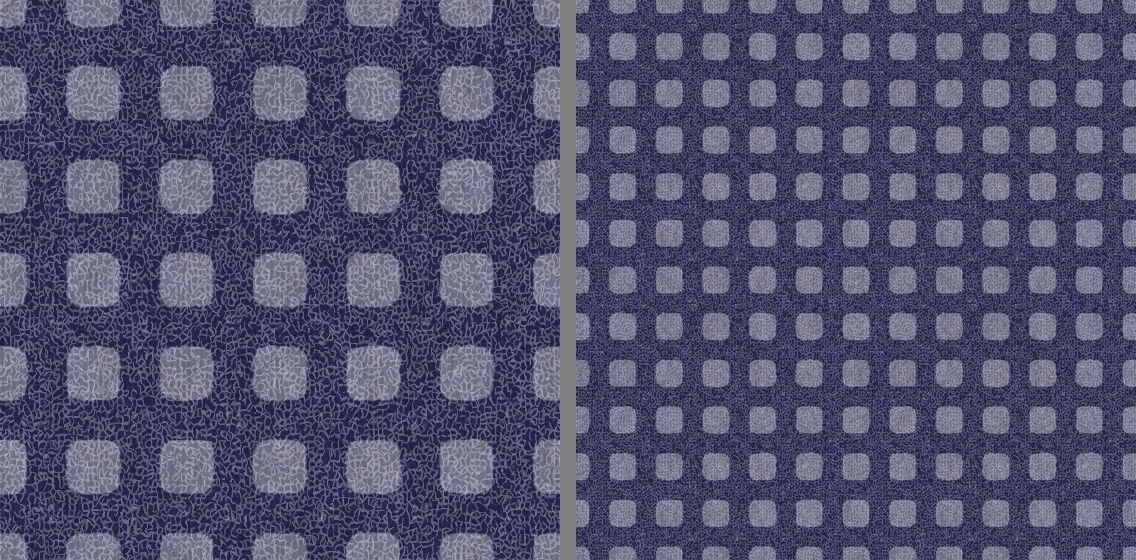
Left, the tile; right, the same tile 2 across and 2 down.
This pattern is drawn by a Shadertoy shader. Its source:

```glsl
// Woven navy cloth with a 6 x 6 grid of pale rounded squares and faint petal marks between.
// Squares are superellipses; the crinkled yarn is a warped, wrapping Voronoi net
// with some edges dropped, so the whole cloth tiles.

float hash(vec2 cell) {
    uvec2 q = uvec2(ivec2(cell)) * uvec2(1597u, 3571u);
    uint n = (q.x ^ (q.y << 7)) + q.y;
    n = n * 74779u + 28917u;
    n = ((n >> ((n >> 28) + 4u)) ^ n) * 27803u;
    n = (n >> 15) ^ n;
    n *= 73939u;
    return float((n >> 8) & 65535u) / 65535.0;
}

// Value noise that wraps after a whole number of cells.
float noise(vec2 uv, vec2 cells) {
    vec2 p = uv * cells, i = floor(p), f = fract(p);
    f = f * f * (3.0 - 2.0 * f);
    vec2 a = mod(i, cells), b = mod(i + 1.0, cells);
    return mix(mix(hash(a), hash(vec2(b.x, a.y)), f.x),
               mix(hash(vec2(a.x, b.y)), hash(b), f.x), f.y);
}

// Coverage of the crinkled yarn, 0 to 1.
float yarn(vec2 uv) {
    vec2 cells = vec2(114.0, 90.0);
    vec2 warp = vec2(noise(uv, vec2(150.0)), noise(uv + 0.37, vec2(138.0))) - 0.5;
    vec2 p = uv * cells + 0.55 * warp;
    vec2 base = floor(p), nearA = vec2(9.0), nearB = vec2(9.0);
    vec2 idA = vec2(0.0), idB = vec2(0.0);
    for (int y = -1; y <= 1; y++)
    for (int x = -1; x <= 1; x++) {
        vec2 c = base + vec2(x, y);
        vec2 id = mod(c, cells);
        vec2 jitter = vec2(hash(id + 200.0), hash(id + 500.0));
        vec2 r = c + 0.5 + (jitter - 0.5) * vec2(0.8, 0.95) - p;
        if (dot(r, r) < dot(nearA, nearA)) {
            nearB = nearA; idB = idA;
            nearA = r; idA = id;
        } else if (dot(r, r) < dot(nearB, nearB)) {
            nearB = r; idB = id;
        }
    }
    float edge = 0.5 * (dot(nearB, nearB) - dot(nearA, nearA)) / max(length(nearB - nearA), 0.01);
    float soft = max(0.12, 60.0 / iResolution.y);
    float line = 1.0 - smoothstep(0.17 - soft, 0.17 + soft, edge);
    float kept = step(0.2, hash(idA + idB + 900.0));
    return line * mix(0.15, 1.0, kept) * mix(0.75, 1.15, hash(idA + idB + 1300.0));
}

void mainImage(out vec4 fragColor, in vec2 fragCoord) {
    vec2 uv = fragCoord / iResolution.xy;
    vec2 grid = uv * 6.0;
    float blur = max(0.012, 4.0 / iResolution.y);

    // Rounded squares with slightly ragged rims
    vec2 squareId = floor(grid + 0.5), s = grid - squareId, a = abs(s);
    float rim = pow(dot(a * a, a * a), 0.25) + 0.022 * (noise(uv, vec2(120.0)) - 0.5);
    float square = 1.0 - smoothstep(0.29 - blur, 0.29 + blur, rim);

    // Short barbs at the corners, each of its own strength
    float along = (a.x + a.y) * 0.7071, across = abs(a.x - a.y) * 0.7071;
    float barb = smoothstep(0.02, 0.006, across) * smoothstep(0.405, 0.375, along)
               * hash(mod(squareId, 6.0) * 2.0 + step(0.0, s) + 50.0);

    // Four petals at each gap crossing, a faint dot midway between neighbours
    vec2 m = fract(grid) - 0.5, q = abs(m) - 0.055;
    vec2 petalKey = mod(floor(grid), 6.0) * 2.0 + step(0.0, m) + 80.0;
    float t = dot(q, vec2(0.7071)), u = dot(q, vec2(0.7071, -0.7071));
    float petal = exp(-t * t * 1100.0 - u * u * 2600.0) * mix(0.25, 0.75, hash(petalKey));
    float midway = min(length((a - vec2(0.5, 0.0)) * vec2(1.5, 1.0)),
                       length((a - vec2(0.0, 0.5)) * vec2(1.0, 1.5)));
    float dots = 0.35 * exp(-midway * midway * 1300.0);

    float pale = max(square, max(0.55 * barb, max(petal, dots)));

    // Dyed ground, yarn, then fine ribs and soft mottling
    vec3 ground = mix(vec3(0.13, 0.13, 0.275), vec3(0.415, 0.415, 0.51), pale);
    vec3 thread = mix(vec3(0.385, 0.385, 0.495), vec3(0.60, 0.59, 0.675), pale);
    vec3 color = mix(ground, thread, yarn(uv));
    color *= 1.0 + 0.05 * cos(6.2831853 * 96.0 * uv.x);
    color *= 0.94 + 0.12 * noise(uv, vec2(48.0, 24.0));
    fragColor = vec4(color, 1.0);
}
```
